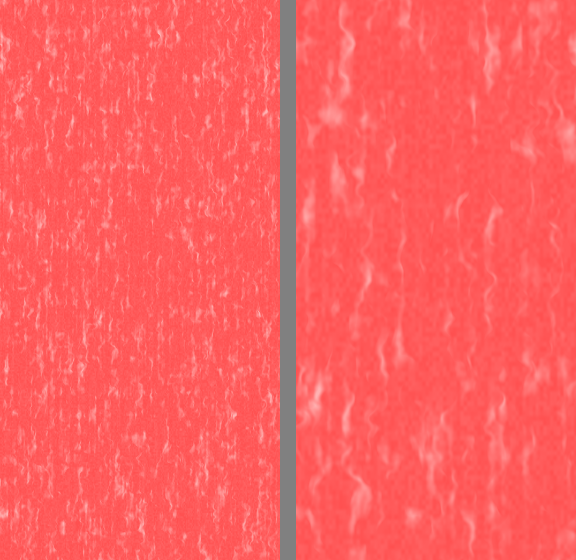
Left: the whole. Right: its middle third, enlarged.
A WebGL 2 fragment shader for this texture:

```glsl
#version 300 es
precision highp float;
// Coral red fibrous surface with small pale, upright, frayed flecks.
// Stretched value noise and a ridged layer are summed to a unit-variance
// signal; its upper half lightens the red, over fine threads and grain.

uniform vec2 u_resolution;
out vec4 fragColor;

// Frequencies are cells per canvas width
const vec2 PATCH_FREQ  = vec2(18.0, 12.0);
const vec2 FLECK_FREQ  = vec2(74.0, 25.0);
const vec2 RIDGE_FREQ  = vec2(40.0, 16.0);
const vec2 FRAY_FREQ   = vec2(150.0, 62.0);
const vec2 THREAD_FREQ = vec2(150.0, 7.0);
const vec2 GRAIN_FREQ  = vec2(243.0, 170.0);
const vec2 BEND_FREQ   = vec2(30.0, 36.0);
const vec2 JAG_FREQ    = vec2(90.0, 85.0);

const float PATCH_WEIGHT  = 0.20;
const float FLECK_WEIGHT  = 1.00;
const float RIDGE_WEIGHT  = 0.58;
const float FRAY_WEIGHT   = 0.90;
const float THREAD_WEIGHT = 0.50;

const float BEND_AMOUNT   = 0.016;
const float JAG_AMOUNT    = 0.009;
const float NOISE_DEV     = 0.2145; // standard deviation of value noise
const float RIDGE_MEAN    = 0.64;
const float BASE_TINT     = 0.350;  // green and blue level of the red ground
const float FLECK_GAIN    = 0.064;
const float FLECK_CURVE   = 1.40;
const float THREAD_GAIN   = 0.026;
const float GRAIN_GAIN    = 0.062;
const float TINT_MIN      = 0.315;
const float TINT_MAX      = 0.70;

// Integer hash of a lattice cell, 0 to 1
float hash(ivec2 cell, uint seed) {
    uint h = uint(cell.x) * 1597334673u ^ uint(cell.y) * 3812015801u;
    h = (h ^ seed * 2798796415u) * 747796405u + 2891336453u;
    h = ((h >> ((h >> 28u) + 4u)) ^ h) * 277803737u;
    h = (h >> 22u) ^ h;
    return float(h >> 8u) / 16777216.0;
}

// Smooth value noise, -0.5 to 0.5
float noise(vec2 p, uint seed) {
    ivec2 cell = ivec2(floor(p));
    vec2 f = fract(p);
    f = f * f * (3.0 - 2.0 * f);
    float low  = mix(hash(cell, seed), hash(cell + ivec2(1, 0), seed), f.x);
    float high = mix(hash(cell + ivec2(0, 1), seed), hash(cell + ivec2(1, 1), seed), f.x);
    return mix(low, high, f.y) - 0.5;
}

// Sum of fleck layers, scaled to zero mean and unit variance
float fleckSignal(vec2 p, float thread) {
    // Sideways bending and jagging make the flecks lean, fork and fray
    float shift = BEND_AMOUNT * noise(p * BEND_FREQ, 1u)
                + JAG_AMOUNT * noise(p * JAG_FREQ, 8u);
    vec2 q = p + vec2(shift, 0.6 * shift);

    float ridge = 1.0 - abs(2.0 * noise(q * RIDGE_FREQ, 4u));
    float sum = PATCH_WEIGHT * noise(p * PATCH_FREQ, 2u)
              + FLECK_WEIGHT * noise(q * FLECK_FREQ, 3u)
              + RIDGE_WEIGHT * (ridge - RIDGE_MEAN)
              + FRAY_WEIGHT * noise(q * FRAY_FREQ, 5u)
              + THREAD_WEIGHT * thread;

    vec4 weights = vec4(PATCH_WEIGHT, FLECK_WEIGHT, RIDGE_WEIGHT, FRAY_WEIGHT);
    float power = dot(weights, weights) + THREAD_WEIGHT * THREAD_WEIGHT;
    return sum / (NOISE_DEV * sqrt(power));
}

void main() {
    vec2 p = gl_FragCoord.xy / u_resolution.x;

    // Long upright threads
    float thread = noise(p * THREAD_FREQ, 6u);

    // Pale flecks above the red ground
    float fleck = pow(max(fleckSignal(p, thread), 0.0), FLECK_CURVE);

    // Fine grain
    float grain = noise(p * GRAIN_FREQ, 7u);

    float tint = BASE_TINT + FLECK_GAIN * fleck
               + THREAD_GAIN * thread + GRAIN_GAIN * grain;
    tint = clamp(tint, TINT_MIN, TINT_MAX);
    fragColor = vec4(1.0, tint, tint, 1.0);
}
```
